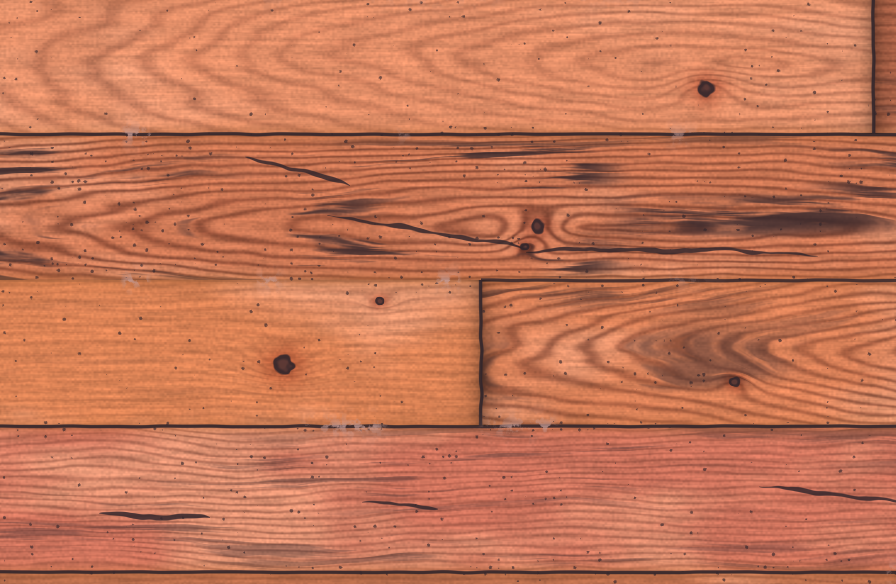
Reproduce this texture procedurally as a Shadertoy shader.

```glsl
// Weathered orange floorboards: four rows of planks with staggered joints.
// Each plank bends elongated growth rings around its knots, then receives
// fibres, dark mineral stains, tapering cracks, specks and worn seams.

const float ROW_HEIGHT = 0.25;
const float ROW_OFFSET = 0.02;
const vec3 DARK = vec3(0.20, 0.15, 0.17);
const vec3 OCHRE = vec3(0.70, 0.41, 0.23);
const vec3 PALE = vec3(0.94, 0.64, 0.50);
const vec3 DUST = vec3(0.78, 0.62, 0.60);

// Plank base colours, from the bottom row to the top
const vec3 TONE[7] = vec3[7](
    vec3(0.74, 0.44, 0.31), vec3(0.82, 0.46, 0.37), vec3(0.87, 0.52, 0.34),
    vec3(0.86, 0.51, 0.35), vec3(0.82, 0.48, 0.34), vec3(0.89, 0.56, 0.41),
    vec3(0.70, 0.40, 0.29));
// Ring centre x, y, lengthwise stretch, rings per unit
const vec4 GRAIN[7] = vec4[7](
    vec4(0.7, -0.3, 0.03, 60.0), vec4(0.7, -0.10, 0.03, 85.0),
    vec4(0.5, 0.15, 0.03, 60.0), vec4(1.75, 0.395, 0.16, 72.0),
    vec4(1.05, 0.61, 0.07, 75.0), vec4(1.28, 0.89, 0.15, 65.0),
    vec4(1.5, 0.6, 0.05, 60.0));
// Ring contrast and stain amount
const vec2 WEAR[7] = vec2[7](
    vec2(0.20, 0.2), vec2(0.22, 0.45), vec2(0.12, 0.08), vec2(0.36, 0.55),
    vec2(0.42, 0.95), vec2(0.20, 0.05), vec2(0.25, 0.3));
// Knot centre and radius
const vec3 KNOTS[6] = vec3[6](
    vec3(1.21, 0.848, 0.017), vec3(0.92, 0.612, 0.014),
    vec3(0.90, 0.578, 0.009), vec3(0.486, 0.374, 0.020),
    vec3(0.65, 0.484, 0.008), vec3(1.258, 0.346, 0.010));
// Crack start and end
const vec4 CRACKS[6] = vec4[6](
    vec4(0.56, 0.635, 0.90, 0.578), vec4(0.90, 0.572, 1.40, 0.566),
    vec4(0.42, 0.725, 0.60, 0.680), vec4(1.30, 0.160, 1.60, 0.138),
    vec4(0.17, 0.118, 0.36, 0.116), vec4(0.62, 0.136, 0.75, 0.126));

float hash(vec2 p) {
    return fract(sin(dot(p, vec2(127.1, 311.7))) * 43758.5453);
}

float noise(vec2 p) {
    vec2 i = floor(p), f = fract(p);
    f = f * f * (3.0 - 2.0 * f);
    return mix(mix(hash(i), hash(i + vec2(1, 0)), f.x),
               mix(hash(i + vec2(0, 1)), hash(i + vec2(1, 1)), f.x), f.y);
}

float fbm(vec2 p) {
    float sum = 0.0, amp = 0.53;
    for (int i = 0; i < 4; i++) {
        sum += amp * noise(p);
        p = p * 2.03 + 17.3;
        amp *= 0.5;
    }
    return sum;
}

// Distance-like growth ring field, bulging around knots
float ringField(vec2 p, vec4 grain, float seed) {
    vec2 q = (p - grain.xy) * vec2(grain.z, 1.0);
    float field = length(q) + 0.05 * (fbm(p * vec2(2.5, 9.0) + seed) - 0.5);
    for (int i = 0; i < 6; i++) {
        vec2 k = (p - KNOTS[i].xy) / (KNOTS[i].z * vec2(3.6, 2.0));
        field += 2.2 * KNOTS[i].z * exp(-dot(k, k));
    }
    return field;
}

// Coverage of a ragged, tapering crack
float crack(vec2 p, vec4 ends, float px) {
    float t = (p.x - ends.x) / (ends.z - ends.x);
    float taper = max(4.0 * t * (1.0 - t), 0.0);
    float y = mix(ends.y, ends.w, t) + 0.03 * (fbm(vec2(p.x * 9.0, ends.y * 50.0)) - 0.5);
    float width = 0.0045 * sqrt(taper) * (0.3 + noise(p * vec2(35.0, 60.0)));
    float inside = step(0.0, t) * step(t, 1.0);
    return inside * (1.0 - smoothstep(width - px, width + px, abs(p.y - y)));
}

// Randomly sized dots in a jittered grid
float specks(vec2 p, float cells, float chance, float px) {
    vec2 id = floor(p * cells);
    vec2 centre = 0.3 + 0.4 * vec2(hash(id + 3.1), hash(id + 8.7));
    float radius = 0.25 * hash(id + 5.3);
    float d = length(fract(p * cells) - centre) + 0.15 * (noise(p * cells * 5.0) - 0.5);
    return step(hash(id), chance) * (1.0 - smoothstep(radius - px * cells, radius + px * cells, d));
}

float line(float d, float halfWidth, float px) {
    return 1.0 - smoothstep(halfWidth - px, halfWidth + px, abs(d));
}

void mainImage(out vec4 fragColor, in vec2 fragCoord) {
    vec2 p = fragCoord / iResolution.y;
    float px = 0.8 / iResolution.y;

    // Plank lookup
    float row = floor((p.y - ROW_OFFSET) / ROW_HEIGHT);
    float joint = row == 1.0 ? 0.824 : (row == 3.0 ? 1.496 : 9.0);
    int id = int(row + 1.0 + step(1.5, row) + step(joint, p.x));
    float seed = float(id) * 13.7;
    vec2 wear = WEAR[id];

    // Tone, rings and fibres
    float field = ringField(p, GRAIN[id], seed);
    float blotch = fbm(p * vec2(3.0, 7.0) + seed);
    float fibre = fbm(vec2(p.x * 14.0, p.y * 170.0) + seed);
    float rings = pow(0.5 + 0.5 * sin(6.2832 * field * GRAIN[id].w), 2.5);
    vec3 col = mix(TONE[id], PALE, 0.75 * smoothstep(0.42, 0.75, blotch));
    col *= 1.0 + 0.28 * (fibre - 0.47) + 0.12 * (noise(p * 240.0) - 0.5);
    col *= 1.0 - wear.x * rings * (0.35 + blotch) * vec3(0.85, 1.0, 1.0);

    // Stains that follow the rings
    float streak = fbm(vec2(p.x * 5.0, field * 75.0) + seed);
    float patchy = smoothstep(0.30, 0.65, noise(p * vec2(2.6, 13.0) + seed));
    float stain = smoothstep(0.52, 0.70, streak + 0.10 * (fibre - 0.5)) * patchy * wear.y;
    col = mix(col, DARK, 0.85 * stain);
    for (int i = 0; i < 6; i++)
        col = mix(col, DARK, 0.85 * crack(p, CRACKS[i], px));

    // Knots: reddish halo, dark rim and brown heart
    for (int i = 0; i < 6; i++) {
        float r = KNOTS[i].z;
        float d = length((p - KNOTS[i].xy) * vec2(1.0, 1.15)) / r + 0.5 * (noise(p * 110.0) - 0.5);
        col *= mix(vec3(1.0), vec3(0.80, 0.65, 0.62), exp(-0.3 * d * d));
        col = mix(col, DARK, 0.92 * (1.0 - smoothstep(0.75, 1.05, d)));
        col = mix(col, vec3(0.42, 0.25, 0.22), 0.7 * (1.0 - smoothstep(0.2, 0.6, d)));
    }

    // Ochre plank edges, dark seams and joints
    float seamId = floor((p.y - ROW_OFFSET) / ROW_HEIGHT + 0.5);
    float seam = p.y - ROW_OFFSET - seamId * ROW_HEIGHT;
    float wobble = 0.002 * (noise(vec2(p.x * 25.0, seamId)) - 0.5);
    float seamDepth = seamId == 2.0 ? mix(0.12, 0.85, step(0.824, p.x)) : 0.92;
    col = mix(col, OCHRE, 0.6 * exp(-abs(seam) * 110.0));
    col = mix(col, DARK, seamDepth * line(seam + wobble, 0.0028, px));
    float jointWobble = 0.003 * (noise(vec2(p.y * 40.0, row)) - 0.5);
    col *= 1.0 - 0.35 * exp(-abs(p.x - joint) * 60.0);
    col = mix(col, DARK, 0.92 * line(p.x - joint + jointWobble, 0.0028, px));

    // Dirt specks, with debris and pale dust along seams
    float nearSeam = exp(-abs(seam) * 90.0);
    float dirt = specks(p, 85.0, 0.03 + 0.12 * wear.y * patchy + 0.12 * nearSeam, px);
    col = mix(col, DARK, 0.65 * dirt);
    float dust = smoothstep(0.74, 0.9, noise(vec2(p.x * 13.0, seamId * 7.0))) * nearSeam;
    col = mix(col, DUST, 0.8 * dust * smoothstep(0.45, 0.65, fbm(p * 90.0)));

    fragColor = vec4(clamp(col, 0.0, 1.0), 1.0);
}
```
